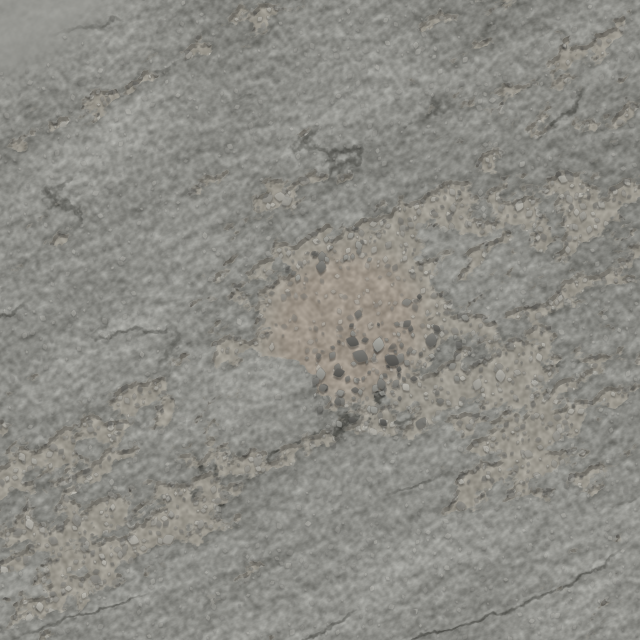
Reproduce this texture procedurally as a three.js fragment shader.

```glsl
#define STREAK_ANGLE 0.48
#define EDGE_SOFTNESS 0.0018
#define WEAR_LEVEL -0.27
#define RELIEF 0.085
#define GRAIN 0.085
#define CRUST vec3(0.555, 0.556, 0.537)
#define DIRT vec3(0.607, 0.593, 0.556)
#define PIT_SAND vec3(0.615, 0.580, 0.535)
#define DARK_STONE vec3(0.400, 0.398, 0.385)
#define PALE_STONE vec3(0.730, 0.725, 0.700)

varying vec2 vUv;

vec2 hash2(vec2 p) {
  p = vec2(dot(p, vec2(127.1, 311.7)), dot(p, vec2(269.5, 183.3)));
  return fract(sin(p) * 43758.55);
}

mat2 rotation(float a) {
  return mat2(cos(a), -sin(a), sin(a), cos(a));
}

float cornerSlope(vec2 cell, vec2 corner, vec2 f) {
  float a = 6.2832 * hash2(cell + corner).x;
  return dot(vec2(cos(a), sin(a)), f - corner);
}

float gradientNoise(vec2 p) {
  vec2 c = floor(p), f = fract(p);
  vec2 u = f * f * f * (f * (f * 6.0 - 15.0) + 10.0);
  float low = mix(cornerSlope(c, vec2(0, 0), f), cornerSlope(c, vec2(1, 0), f), u.x);
  float high = mix(cornerSlope(c, vec2(0, 1), f), cornerSlope(c, vec2(1, 1), f), u.x);
  return mix(low, high, u.y);
}

float fbm(vec2 p) {
  float sum = 0.0, amplitude = 1.0;
  for (int i = 0; i < 4; i++) {
    sum += amplitude * gradientNoise(p);
    p = rotation(0.35) * p * 2.07 + 13.7;
    amplitude *= 0.55;
  }
  return sum;
}

// Soft elliptical zone, lying along the streaks
float zone(vec2 p, vec2 center, vec2 radii) {
  vec2 d = rotation(STREAK_ANGLE) * (p - center) / radii;
  return exp(-dot(d, d));
}

float pitZone(vec2 p) {
  return zone(p, vec2(0.54, 0.49), vec2(0.13, 0.12));
}

// Positive where the crust has broken away
float wear(vec2 p) {
  vec2 q = rotation(STREAK_ANGLE) * p;
  float w = WEAR_LEVEL + 0.55 * fbm(q * vec2(4.0, 11.0)) + 0.42 * fbm(q * vec2(22.0, 32.0) + 5.0);
  w += 1.25 * pitZone(p) - 1.3 * zone(p, vec2(0.44, 0.40), vec2(0.06, 0.05));
  w += 0.34 * zone(p, vec2(0.17, 0.22), vec2(0.32, 0.13));
  w += 0.34 * zone(p, vec2(0.80, 0.67), vec2(0.30, 0.10));
  w += 0.36 * zone(p, vec2(0.78, 0.34), vec2(0.28, 0.12));
  w -= 0.45 * zone(p, vec2(0.55, 0.14), vec2(0.22, 0.14));
  w -= 0.35 * zone(p, vec2(0.12, 0.55), vec2(0.28, 0.12));
  return w - 0.7 * zone(p, vec2(0.0, 1.0), vec2(0.20, 0.13));
}

float stoneCover(vec2 d, float angle, float radius, float soft) {
  d = abs(rotation(angle) * d * vec2(1.0, 1.3));
  float r = mix(length(d), d.x + d.y, 0.45);
  return 1.0 - smoothstep(radius - soft, radius + soft, r);
}

// Scattered stones: cover, top light, tone, cast shadow
vec4 stones(vec2 p, float scale, float density) {
  vec2 g = rotation(scale) * p * scale, cell = floor(g);
  vec2 up = rotation(scale) * vec2(0.0, 1.0);
  float soft = EDGE_SOFTNESS * scale;
  vec4 found = vec4(0.0);
  for (int j = -1; j <= 1; j++) {
    for (int i = -1; i <= 1; i++) {
      vec2 id = cell + vec2(float(i), float(j));
      vec2 place = hash2(id), trait = hash2(id + 41.3);
      vec2 d = g - id - place;
      float present = smoothstep(0.0, 0.12, density - trait.x);
      float radius = mix(0.2, 0.52, trait.y * trait.y) * present + 0.001;
      float angle = 6.2832 * place.x;
      float cover = present * stoneCover(d, angle, radius, soft);
      float shadow = present * stoneCover(d + up * 0.17, angle, radius, soft * 1.5);
      found.xyz = mix(found.xyz, vec3(1.0, dot(d, up) / radius, place.y), cover);
      found.w = max(found.w, shadow);
    }
  }
  return found;
}

vec3 layStones(vec3 color, vec4 s, vec3 dark, vec3 pale, float strength) {
  color *= 1.0 - 0.27 * s.w * (1.0 - s.x) * strength;
  vec3 body = mix(dark, pale, s.z) + 0.07 * s.y;
  return mix(color, body, s.x * strength);
}

void main() {
  vec2 p = vUv, q = rotation(STREAK_ANGLE) * p;
  float pit = smoothstep(0.2, 0.65, pitZone(p));
  float rough = 1.0 - 0.75 * smoothstep(0.1, 0.6, zone(p, vec2(0.0, 1.0), vec2(0.22, 0.12)));
  float w = wear(p), above = wear(p + vec2(-0.003, 0.007));
  float bare = smoothstep(-0.06, 0.06, w);
  float ledge = max(bare - smoothstep(-0.06, 0.06, above), 0.0);
  float rim = smoothstep(-0.25, -0.03, w) * (1.0 - bare);

  // Crust with embossed streaks and a pitted grain
  vec2 r = q * vec2(30.0, 48.0);
  float relief = fbm(r) - fbm(r + vec2(0.12, 0.32));
  float grain = gradientNoise(rotation(0.7) * p * 125.0) + 0.8 * gradientNoise(rotation(1.1) * p * 66.0 + 9.0);
  vec3 crust = CRUST + 0.075 * fbm(q * vec2(3.0, 8.0) + 31.0);
  crust += rough * (RELIEF * relief + GRAIN * grain) - 0.045 * rim;
  crust = layStones(crust, stones(p, 85.0, 0.35 * rough), DARK_STONE * 1.12, PALE_STONE, 0.42);

  // Long broken ledges
  float fold = gradientNoise(q * vec2(2.5, 9.0) + 3.0) + 0.10 * fbm(p * 24.0);
  float broken = smoothstep(0.0, 0.25, gradientNoise(q * vec2(5.0, 8.0) + 20.0));
  crust -= 0.14 * broken * rough * (1.0 - smoothstep(0.005, 0.04, abs(fold)));
  crust += 0.04 * broken * rough * (1.0 - smoothstep(0.0, 0.05, abs(fold - 0.06)));

  // Dirt, gravel and pale chips
  vec3 dirt = mix(DIRT, PIT_SAND, pit) + 0.05 * fbm(rotation(0.4) * p * 34.0) + GRAIN * grain;
  dirt = layStones(dirt, stones(p + 3.1, 80.0, 0.75 - 0.3 * pit), DARK_STONE, PALE_STONE, 0.7 - 0.2 * pit);
  dirt = layStones(dirt, stones(p + 7.7, 50.0, 0.5 - 0.45 * pit), DARK_STONE * 1.2, PALE_STONE, 0.75);
  dirt *= 1.0 - 0.24 * ledge;

  // Dark pebbles gathered in the pit
  float heap = zone(p, vec2(0.60, 0.43), vec2(0.11, 0.075));
  heap += 0.8 * zone(p, vec2(0.52, 0.60), vec2(0.08, 0.03));
  vec3 color = mix(crust, dirt, bare);
  color = layStones(color, stones(p + 5.2, 62.0, 0.9 * heap), DARK_STONE * 0.85, CRUST * 1.1, 0.9);
  color = layStones(color, stones(p + 1.4, 40.0, 0.9 * heap), DARK_STONE * 0.85, CRUST * 1.1, 0.95);
  gl_FragColor = vec4(color, 1.0);
}
```
